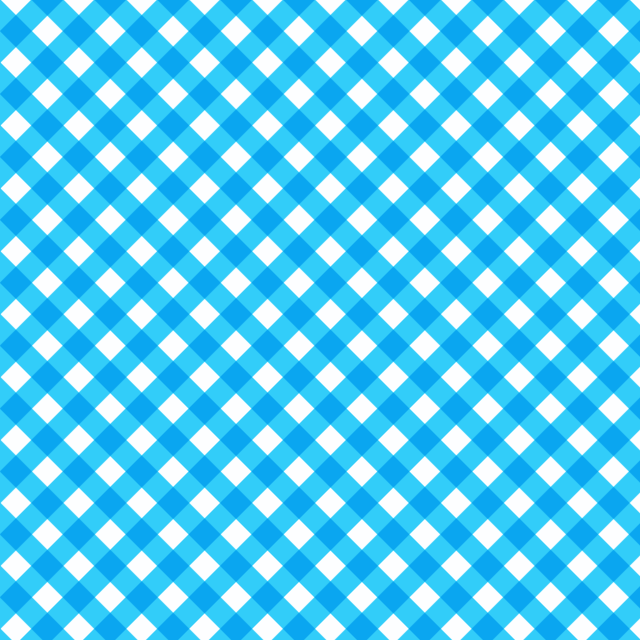
Give the GLSL for this pattern, as a Shadertoy shader.

```glsl
const float PERIOD = 0.0983;              // one repeat, in canvas heights
const float BAND_SHARE = 0.512;           // coloured part of each stripe period
const vec2 GAP_CENTRE = vec2(0.3689, 0.5582);

const vec3 CLOTH_WHITE = vec3(0.992, 0.998, 1.0);
const vec3 BAND_BLUE = vec3(0.195, 0.802, 0.978);
const vec3 CROSSING_BLUE = vec3(0.04, 0.65, 0.94);

// Coverage of a repeating band; whole coordinates fall mid-gap
float bandCoverage(float coord, float share, float blur) {
    float edgeDistance = abs(fract(coord) - 0.5) - 0.5 * share;
    return 1.0 - smoothstep(-blur, blur, edgeDistance);
}

// Single bands tint the cloth, overlapping bands deepen it
vec3 weaveColour(float rising, float falling, vec3 cloth, vec3 band, vec3 crossing) {
    vec3 once = mix(cloth, band, rising);
    vec3 twice = mix(band, crossing, rising);
    return mix(once, twice, falling);
}

void mainImage(out vec4 fragColor, in vec2 fragCoord) {
    vec2 cell = (fragCoord / iResolution.y - GAP_CENTRE) / PERIOD;

    // Edge softness, scaled to the diagonal coordinates
    float blur = 0.8 * sqrt(2.0) / (PERIOD * iResolution.y);

    float falling = bandCoverage(cell.x + cell.y, BAND_SHARE, blur);
    float rising = bandCoverage(cell.x - cell.y, BAND_SHARE, blur);

    vec3 colour = weaveColour(rising, falling, CLOTH_WHITE, BAND_BLUE, CROSSING_BLUE);
    fragColor = vec4(colour, 1.0);
}
```
